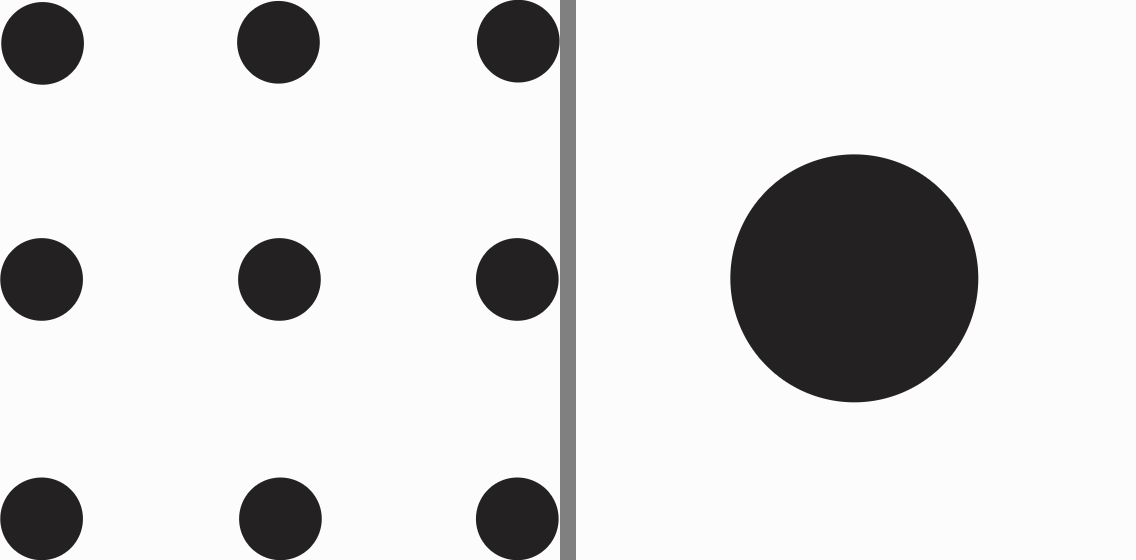
Left, the full canvas; right, a detail of the centre.
Write a Shadertoy shader that draws this pattern.

```glsl
// Three by three grid of solid charcoal discs on an off-white ground.
// Each pixel finds its nearest grid cell, shifts that cell's centre by a
// slight hand-placed drift, and shades by the distance to the disc.

#define PITCH vec2(0.4247, 0.4255)
#define GRID_CENTRE vec2(0.4990, 0.4990)
#define RADIUS 0.0738
#define DRIFT 0.0022
#define PAPER vec3(0.99, 0.99, 0.99)
#define INK vec3(0.14, 0.13, 0.133)

// Small misplacement of a disc; cell runs from -1 to 1 on both axes.
vec2 placementDrift(vec2 cell) {
    float upper = max(cell.y, 0.0);
    float sideways = mix(-0.8 * cell.y, 0.8 * upper, cell.x * cell.x);
    float lift = 0.9 * (1.0 - cell.y * cell.y) + 0.9 * cell.x * upper;
    return DRIFT * vec2(sideways, lift);
}

float discDistance(vec2 p, float radius) {
    return length(p) - radius;
}

void mainImage(out vec4 fragColor, in vec2 fragCoord) {
    float side = min(iResolution.x, iResolution.y);
    vec2 p = (fragCoord - 0.5 * iResolution.xy) / side + 0.5;

    // Nearest cell of the limited grid
    vec2 cell = clamp(round((p - GRID_CENTRE) / PITCH), -1.0, 1.0);
    vec2 centre = GRID_CENTRE + cell * PITCH + placementDrift(cell);

    // One-pixel soft edge
    float d = discDistance(p - centre, RADIUS);
    float coverage = clamp(0.5 - d * side, 0.0, 1.0);

    fragColor = vec4(mix(PAPER, INK, coverage), 1.0);
}
```
